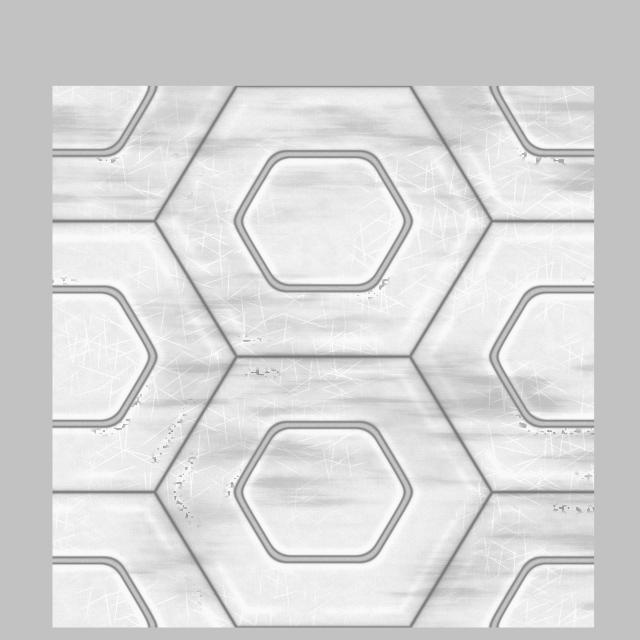
Write a Shadertoy shader that draws this pattern.

```glsl
// Worn pale panel of interlocking hexagonal plates, each with a sunken hexagonal groove.
// Two staggered columns of plates give the distances that drive seams, bevels and
// grooves; layered value noise adds smears, grain, scratches and chips.

const vec2 PANEL_MIN = vec2(0.082, 0.0195);
const float PANEL_SIZE = 0.8465;
const vec2 SLANT_NORMAL = vec2(0.855, 0.518);
const float BORDER_TONE = 0.759;

float hash(vec2 p) {
    return fract(sin(dot(p, vec2(127.1, 311.7))) * 43758.5453);
}

float valueNoise(vec2 p) {
    vec2 cell = floor(p), f = fract(p);
    f = f * f * (3.0 - 2.0 * f);
    float low = mix(hash(cell), hash(cell + vec2(1, 0)), f.x);
    float high = mix(hash(cell + vec2(0, 1)), hash(cell + vec2(1, 1)), f.x);
    return mix(low, high, f.y);
}

float fbm(vec2 p) {
    float sum = 0.0, weight = 0.5;
    for (int i = 0; i < 5; i++) {
        sum += weight * valueNoise(p);
        p = mat2(1.6, 0.25, -0.25, 2.1) * p + 17.3;
        weight *= 0.5;
    }
    return sum / 0.97;
}

// Signed distance to a flat-topped hexagon with softened corners.
float hexDistance(vec2 p, float halfWidth, float halfHeight, float softness) {
    p = vec2(abs(p.x), sqrt(p.y * p.y + softness * softness * 0.25));
    float slant = dot(p - vec2(halfWidth, 0.0), SLANT_NORMAL);
    float flatSide = p.y - halfHeight;
    float blend = max(softness - abs(slant - flatSide), 0.0);
    return max(slant, flatSide) + blend * blend / (4.0 * softness);
}

float ridge(float d, float width) {
    return exp(-d * d / (width * width));
}

// Thin straight strokes at random places, in several directions.
float scratches(vec2 p, float px) {
    float sum = 0.0;
    for (int i = 0; i < 6; i++) {
        float layer = float(i);
        float angle = layer * 1.13 + 0.3;
        mat2 turn = mat2(cos(angle), sin(angle), -sin(angle), cos(angle));
        vec2 scale = vec2(9.0 + layer, 24.0 + 3.0 * layer);
        vec2 q = turn * p * scale + layer * 7.7;
        vec2 cell = floor(q), f = fract(q);
        float centre = 0.25 + 0.5 * hash(cell + 3.1);
        float bend = (hash(cell + 8.4) - 0.5) * (f.x - 0.5) * 0.4;
        float stroke = ridge((f.y - centre - bend) / scale.y, max(0.0009, 0.6 * px));
        float ends = smoothstep(0.0, 0.25, f.x) * smoothstep(1.0, 0.7, f.x);
        sum += stroke * ends * step(0.55, hash(cell));
    }
    return min(sum, 1.0);
}

// Stained paint: cloudy blotches, horizontal smears and fine grain.
float paintTone(vec2 p, float bias, float px) {
    float cloud = fbm(p * vec2(5.0, 7.0) + 4.0);
    float smear = fbm(p * vec2(7.0, 48.0) + 21.0);
    float mottle = fbm(p * 60.0);
    float stain = 0.55 * cloud + 0.27 * smear + 0.18 * mottle + bias;
    float tone = 0.935 - 0.13 * smoothstep(0.43, 0.75, stain);
    tone -= 0.05 * smoothstep(0.55, 0.7, smear) * smoothstep(0.42, 0.6, cloud);
    tone += 0.035 * (valueNoise(p * 620.0) - 0.5) + 0.05 * (mottle - 0.5);
    float worn = smoothstep(0.4, 0.65, fbm(p * 6.0 + 31.0));
    return tone + 0.07 * worn * scratches(p, px);
}

float panelTone(vec2 p, float px) {
    // Choose the plate, from the middle or the wider side column.
    float plate = 1e3, groove = 1e3;
    vec2 local = vec2(0.0);
    for (int i = 0; i < 2; i++) {
        float side = float(i);
        vec2 q = p - vec2(0.5 - 0.5 * side, 0.25 - 0.25 * side);
        q -= vec2(1.0, 0.5) * round(q / vec2(1.0, 0.5));
        float widen = 0.0285 * side;
        float d = hexDistance(q, 0.3115 + widen, 0.25, 0.0005);
        if (d < plate) {
            plate = d;
            local = q;
            groove = hexDistance(q, 0.171 + widen, 0.131, 0.022);
        }
    }

    // Paint collects grime beside the groove, near the outer corners.
    float bias = 0.07 * smoothstep(0.12, 0.24, abs(local.x)) * smoothstep(0.2, 0.03, abs(local.y));
    float tone = paintTone(p, bias, px);

    // Bevel highlight and bright rims around the groove.
    float wear = fbm(p * 11.0 + 9.0);
    tone += 0.055 * ridge(plate + 0.031, 0.008) * smoothstep(0.3, 0.6, wear);
    tone += 0.075 * ridge(groove + 0.019, 0.007) + 0.05 * ridge(groove - 0.007, 0.007);
    tone = min(tone, 0.975);

    // Rare dark chips beside the bevels and grooves.
    float chipZone = max(ridge(plate + 0.03, 0.007), ridge(groove - 0.008, 0.006));
    float chip = smoothstep(0.62, 0.72, valueNoise(p * vec2(190.0, 240.0)));
    tone -= 0.28 * chip * chipZone * smoothstep(0.64, 0.72, fbm(p * 8.0 + 53.0));

    // Sunken groove with two dark edges, then the seam between plates.
    float aa = max(px, 0.0012);
    float floorMask = smoothstep(aa, -aa, abs(groove + 0.0065) - 0.0065);
    float grain = 0.05 * (valueNoise(p * 500.0) - 0.5);
    tone = mix(tone, 0.775 + grain, floorMask);
    float edges = max(ridge(groove + 0.001, 0.0024), ridge(groove + 0.0122, 0.0022));
    tone = mix(tone, 0.5, 0.9 * edges);
    tone -= 0.09 * ridge(plate, 0.009);
    return mix(tone, 0.45, 0.92 * ridge(plate, 0.0031));
}

void mainImage(out vec4 fragColor, in vec2 fragCoord) {
    vec2 p = (fragCoord / iResolution.xy - PANEL_MIN) / PANEL_SIZE;
    float px = 1.0 / (iResolution.y * PANEL_SIZE);
    vec2 inset = 0.5 - abs(p - 0.5);
    float mask = smoothstep(-0.5 * px, 0.5 * px, min(inset.x, inset.y));
    fragColor = vec4(vec3(mix(BORDER_TONE, panelTone(p, px), mask)), 1.0);
}
```
